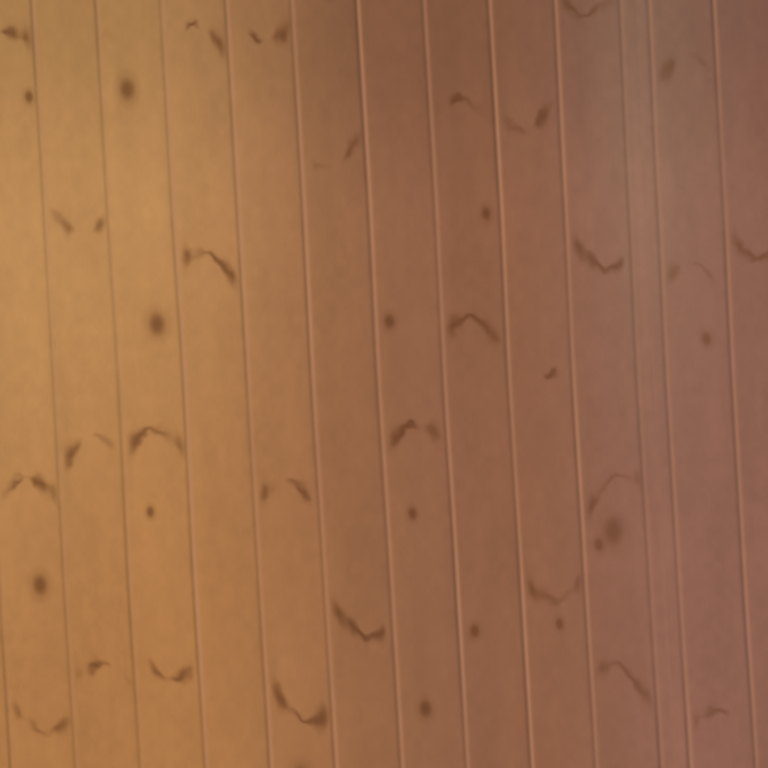
Give the GLSL for this texture, as a three.js fragment shader.

```glsl
// Leaning wooden planks with pale beaded seams, knots and a warm-to-dusky light falloff.
varying vec2 vUv;

const float PLANK_W = 0.0848;   // plank width
const float LEAN = 0.056;       // sideways drift from top to bottom
const float FIRST_SEAM = 0.043; // first seam at the top edge
const float STRIP_AT = 9.0;     // plank index where a narrow strip is inserted
const float STRIP_W = 0.44;     // strip width in planks
const float CELL_H = 0.29;      // height of one cell of knots

const vec3 GOLD = vec3(0.735, 0.54, 0.335);
const vec3 AMBER = vec3(0.68, 0.468, 0.28);
const vec3 BROWN = vec3(0.558, 0.375, 0.272);
const vec3 MAUVE = vec3(0.552, 0.378, 0.312);
const vec3 DUSK = vec3(0.575, 0.425, 0.345);
const vec3 BEAD = vec3(0.72, 0.51, 0.385);
const vec3 KNOT = vec3(0.35, 0.2, 0.105);

float hash(vec2 p) {
  return fract(sin(dot(p, vec2(127.1, 311.7))) * 43758.5453);
}

float noise(vec2 p) {
  vec2 i = floor(p), f = fract(p);
  f = f * f * (3.0 - 2.0 * f);
  return mix(mix(hash(i), hash(i + vec2(1.0, 0.0)), f.x),
             mix(hash(i + vec2(0.0, 1.0)), hash(i + vec2(1.0, 1.0)), f.x), f.y);
}

float fbm(vec2 p) {
  float sum = 0.0, amp = 0.5;
  for (int i = 0; i < 4; i++) {
    sum += amp * noise(p);
    p = p * 2.03 + 7.1;
    amp *= 0.5;
  }
  return sum;
}

float bell(float d, float width) {
  return exp(-d * d / (width * width));
}

// Broad light: gold on the left, brown in the middle, mauve on the right
vec3 lightFalloff(vec2 p) {
  float x = p.x + 0.08 * (p.y - 0.5);
  vec3 warm = mix(AMBER, GOLD, smoothstep(0.0, 0.7, p.y - 0.6 * p.x));
  vec3 cool = mix(MAUVE, DUSK, bell(p.x - 0.84, 0.1) * smoothstep(0.2, 0.9, p.y));
  vec3 col = mix(warm, BROWN, smoothstep(0.16, 0.6, x));
  col = mix(col, cool, smoothstep(0.64, 0.86, x));
  return col * (1.0 - 0.1 * smoothstep(0.7, 1.0, p.y));
}

// Round knot with a soft core and a faint halo
float roundKnot(vec2 p, float size) {
  float r = length(p * vec2(1.0, 0.7)) / size;
  return 0.6 * smoothstep(1.1, 0.2, r) + 0.25 * smoothstep(1.9, 0.6, r);
}

// Bent branch mark: a faint line that swells into blots toward its ends
float branchMark(vec2 p, float bend, float tilt, float seed) {
  float x = p.x + 0.014 * (seed - 0.5);
  float rough = 0.007 * (noise(p * 110.0 + seed * 53.0) - 0.5);
  float arch = bend * (sqrt(x * x + 0.00004) - 0.018) + tilt * x + rough;
  float ragged = noise(vec2(p.x * 70.0 + seed * 91.0, seed * 37.0));
  float thick = 0.004 + 0.011 * ragged * smoothstep(0.0, 0.03, abs(x));
  float reach = smoothstep(0.041, 0.027, abs(p.x));
  return bell(p.y - arch, thick) * reach * smoothstep(0.1, 0.8, ragged);
}

// All dark marks within one plank
float knots(float plank, float across, float y) {
  float row = y / CELL_H + hash(vec2(plank, 3.7));
  vec2 id = vec2(plank, floor(row));
  vec2 p = vec2((across - 0.5) * PLANK_W, (fract(row) - 0.5) * CELL_H);
  float seed = hash(id + 0.3);
  float bend = hash(id + 5.1) < 0.5 ? 0.8 : -0.8;
  vec2 markAt = vec2(0.0, 0.05 + 0.05 * (seed - 0.5));
  float dark = 0.85 * step(0.45, hash(id + 1.9))
    * branchMark(p - markAt, bend, hash(id + 8.3) - 0.5, seed);
  for (int i = 0; i < 2; i++) {
    vec2 k = id + 11.3 * float(i + 1);
    vec2 at = vec2(0.065 * (hash(k) - 0.5), -0.1 + 0.11 * hash(k + 2.2));
    float size = mix(0.006, 0.018, pow(hash(k + 4.6), 3.0));
    dark += step(0.68, hash(k + 6.8)) * roundKnot(p - at, size);
  }
  return min(dark, 0.85);
}

void main() {
  vec2 p = vUv;
  float wobble = 0.005 * (noise(vec2(p.x * 5.0, p.y * 4.0)) - 0.5);
  float u = (p.x - LEAN * (1.0 - p.y) - FIRST_SEAM + wobble) / PLANK_W;

  // Plank index, with a narrow strip squeezed in on the right
  float inStrip = step(STRIP_AT, u) * step(u, STRIP_AT + STRIP_W);
  float pastStrip = step(STRIP_AT + 0.5 * STRIP_W, u);
  float haze = bell(u - STRIP_AT - 0.2, 0.3);
  u -= STRIP_W * pastStrip;
  float plank = floor(u);
  float seam = floor(u + 0.5);
  float d = (u - seam) * PLANK_W;

  // Wood tone, faint long grain, fine mottling and soft blotches
  vec3 col = lightFalloff(p);
  col *= 1.0 + 0.03 * (mix(hash(vec2(plank, 1.3)), 0.8, inStrip) - 0.5);
  col *= 1.0 + 0.07 * (fbm(vec2(u * 3.0, p.y * 7.0)) - 0.47);
  col *= 1.0 + 0.06 * (fbm(p * vec2(90.0, 65.0)) - 0.47);
  col *= 1.0 + 0.06 * haze * noise(vec2(u * 8.0, p.y * 4.0));

  // Knots and branch marks
  float marks = knots(plank, fract(u), p.y) * (1.0 - inStrip);
  col = mix(col, KNOT, marks * mix(0.66, 0.42, smoothstep(0.5, 1.0, p.x)));

  // Seams: a thin shadow beside a pale bead, worn unevenly
  float wear = 0.5 + 0.5 * noise(vec2(seam * 9.7, p.y * 5.0));
  float bead = mix(0.1, 0.62, smoothstep(-1.0, 4.5, seam + 2.0 * hash(vec2(seam, 6.1))));
  bead *= 1.0 - 0.3 * smoothstep(8.5, 9.0, seam) - 0.3 * step(8.5, seam) * (1.0 - pastStrip);
  col *= 1.0 - 0.14 * wear * bell(d + 0.0036, 0.0027);
  col = mix(col, BEAD, bead * wear * bell(d - 0.0008, 0.0029));

  gl_FragColor = vec4(col, 1.0);
}
```
